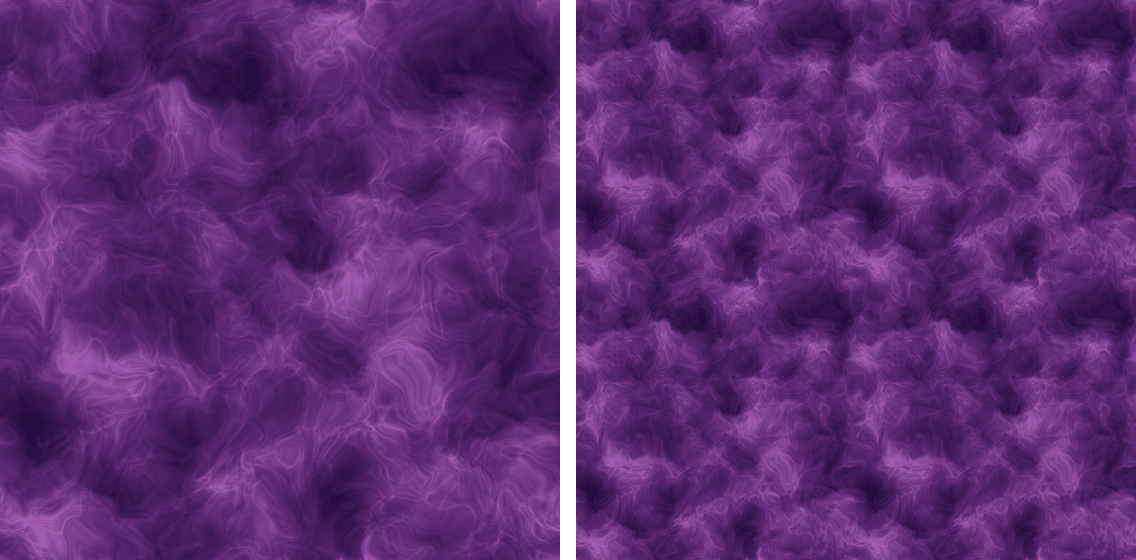
Left: one tile. Right: repeated 2 by 2.
Write a Shadertoy shader that draws this texture.

```glsl
// Seamless violet smoke: billowing clouds threaded with fine silky filaments.

const vec3 SHADOW = vec3(0.230, 0.090, 0.330);
const vec3 BODY   = vec3(0.370, 0.160, 0.460);
const vec3 LIGHT  = vec3(0.530, 0.280, 0.600);
const float TAU = 6.2831853;

float hash(vec2 cell, float seed) {
    return fract(sin(dot(cell, vec2(127.1, 311.7)) + seed * 74.7) * 43758.5453);
}

// Dot product of a wrapped lattice gradient with the offset to its corner
float cornerSlope(vec2 cell, vec2 offset, vec2 corner, float period, float seed) {
    float angle = TAU * hash(mod(cell + corner, period), seed);
    return dot(vec2(cos(angle), sin(angle)), offset - corner);
}

// Gradient noise that repeats after one unit of uv; period is a whole number
float noise(vec2 uv, float period, float seed) {
    vec2 p = uv * period;
    vec2 cell = floor(p);
    vec2 f = p - cell;
    vec2 s = f * f * f * (f * (f * 6.0 - 15.0) + 10.0);
    float a = cornerSlope(cell, f, vec2(0.0, 0.0), period, seed);
    float b = cornerSlope(cell, f, vec2(1.0, 0.0), period, seed);
    float c = cornerSlope(cell, f, vec2(0.0, 1.0), period, seed);
    float d = cornerSlope(cell, f, vec2(1.0, 1.0), period, seed);
    return mix(mix(a, b, s.x), mix(c, d, s.x), s.y);
}

float fbm(vec2 uv, float period, int octaves, float seed) {
    float sum = 0.0;
    float amplitude = 0.5;
    for (int i = 0; i < octaves; i++) {
        sum += amplitude * noise(uv, period, seed + float(i));
        amplitude *= 0.5;
        period *= 2.0;
    }
    return sum;
}

// Displaces uv by a periodic vector field
vec2 warp(vec2 uv, vec2 source, float period, float strength, float seed) {
    vec2 flow = vec2(fbm(source, period, 3, seed), fbm(source, period, 3, seed + 11.0));
    return uv + strength * flow;
}

// Cloud density pushed upward where dense, which sharpens the upper rims
float billow(vec2 uv, float period, float rise, float seed) {
    float lift = fbm(uv, period, 3, seed);
    lift = fbm(uv - vec2(0.0, rise * lift), period, 3, seed);
    return fbm(uv - vec2(0.0, rise * lift), period, 5, seed);
}

// Thin bright thread along the zero contour of a field
float thread(float field, float width) {
    float w = width + 0.5 * fwidth(field);
    float d = field / w;
    return 1.0 / (1.0 + d * d);
}

// Several layers of curling threads, each fading in and out along its length
float filaments(vec2 uv, vec2 folded) {
    float sum = 0.0;
    for (int i = 0; i < 8; i++) {
        float layer = float(i);
        float seed = 60.0 + 7.0 * layer;
        float field = fbm(folded, 4.0 + layer, 2, seed);
        float fade = smoothstep(-0.25, 0.35, noise(uv, 7.0, seed + 3.0));
        sum += fade * thread(field, 0.004);
    }
    return sum;
}

// Fine strands that run along the contours of a smooth field
float silk(vec2 folded) {
    float across = fbm(folded, 5.0, 3, 120.0);
    float along = fbm(folded, 4.0, 2, 130.0);
    return fbm(vec2(across * 1.8, along * 0.6), 22.0, 3, 140.0);
}

void mainImage(out vec4 fragColor, in vec2 fragCoord) {
    vec2 uv = fragCoord / iResolution.xy;

    // Fold space twice for curling smoke
    vec2 curled = warp(uv, uv, 4.0, 0.12, 20.0);
    vec2 folded = warp(uv, curled, 5.0, 0.19, 40.0);

    // Broad clouds, then strands and threads that are stronger in the light
    float cloud = billow(mix(uv, folded, 0.6), 5.0, 0.12, 80.0);
    float tone = 0.42 + 2.6 * cloud;
    float glow = mix(0.6, 1.1, smoothstep(0.0, 1.0, tone));
    tone += glow * (0.5 * silk(folded) + 0.27 * filaments(uv, folded) - 0.04);
    tone = clamp(tone, -0.3, 1.3);

    // Two linear ramps that meet in the body colour
    vec3 color = tone < 0.5 ? mix(SHADOW, BODY, tone * 2.0)
                            : mix(BODY, LIGHT, tone * 2.0 - 1.0);
    fragColor = vec4(color, 1.0);
}
```
